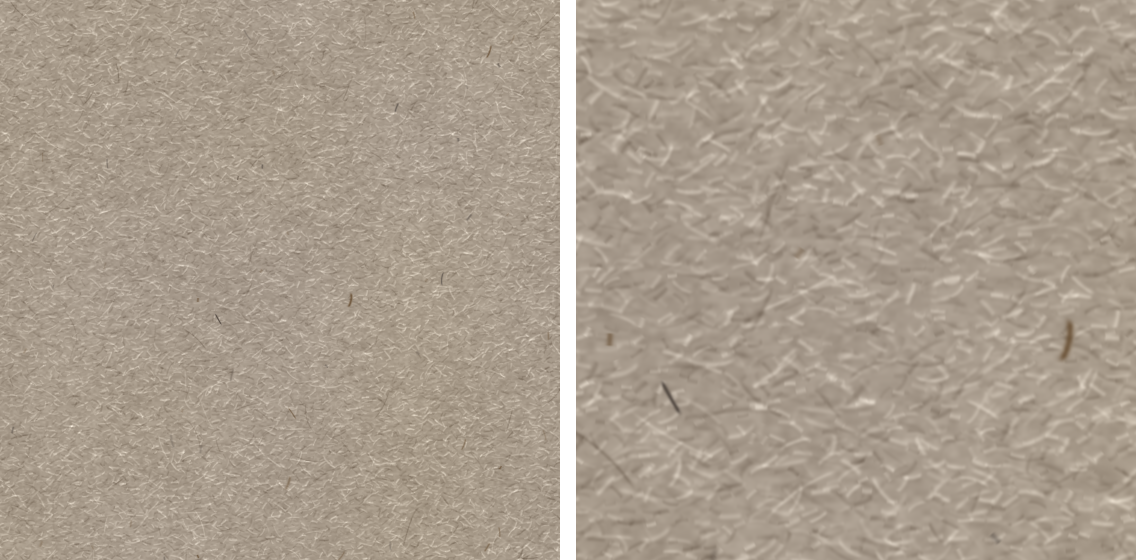
Left, the full canvas; right, a detail of the centre.
Reproduce this texture procedurally as a WebGL 1 fragment shader.

```glsl
precision highp float;
// Recycled grey-brown paperboard: embossed pulp fibres, soft mottling and sparse dark flecks.
uniform vec2 u_resolution;

#define PAPER_COLOR vec3(0.664, 0.614, 0.553)
#define FIBRE_WIDTH 0.0018
#define FIBRE_CONTRAST 0.076
#define FIBRE_SPREAD 1.35
#define RELIEF 1.5
#define GRAIN_CONTRAST 0.105
#define MOTTLE_CONTRAST 0.035
#define FLECK_GRID 9.0
#define FLECK_SHARE 0.55
#define HAIR_GRID 13.0

// Four random values per lattice point, without sine.
vec4 hash4(vec2 p) {
  vec4 h = fract(p.xyxy * vec4(0.1031, 0.1030, 0.0973, 0.1099));
  h += dot(h, h.wzxy + 33.33);
  return fract((h.xxyz + h.yzzw) * h.zywx);
}

float valueNoise(vec2 p) {
  vec2 cell = floor(p);
  vec2 f = fract(p);
  f = f * f * (3.0 - 2.0 * f);
  float low = mix(hash4(cell).x, hash4(cell + vec2(1.0, 0.0)).x, f.x);
  float high = mix(hash4(cell + vec2(0.0, 1.0)).x, hash4(cell + 1.0).x, f.x);
  return mix(low, high, f.y);
}

// Coordinates along (x) and across (y) a slightly bent strand.
vec2 strandSpace(vec2 d, float angle, float bend) {
  float c = cos(angle);
  float s = sin(angle);
  vec2 q = vec2(c * d.x + s * d.y, c * d.y - s * d.x);
  q.y += bend * q.x * q.x;
  return q;
}

// Soft strand with tapering ends.
float strandMask(vec2 q, float halfLength, float halfWidth) {
  float across = q.y / halfWidth;
  float taper = 1.0 - smoothstep(0.6 * halfLength, halfLength, abs(q.x));
  return exp(-across * across) * taper;
}

// One layer of pulp fibres, lit from above: pale upper side, shaded lower side.
float fibreLayer(vec2 uv, float grid, float seed) {
  vec2 p = uv * grid;
  vec2 home = floor(p);
  float width = FIBRE_WIDTH * grid;
  float light = 0.0;
  for (int j = -1; j <= 1; j++) {
    for (int i = -1; i <= 1; i++) {
      vec2 cell = home + vec2(float(i), float(j));
      vec4 place = hash4(cell + seed);
      vec4 form = hash4(cell + seed + 211.0);
      float angle = 0.12 + (place.z + place.w - 1.0) * FIBRE_SPREAD;
      vec2 q = strandSpace(p - cell - place.xy, angle, (form.x - 0.5) * 0.7);
      float mask = strandMask(q, mix(0.4, 0.88, form.y), width * mix(0.8, 1.2, form.w));
      light += mask * mix(-0.65, 1.0, form.z) * (1.0 + RELIEF * q.y / width);
    }
  }
  return light;
}

// Sparse dark, mostly upright flecks blended over the paper.
vec3 addFlecks(vec3 color, vec2 uv) {
  vec2 home = floor(uv * FLECK_GRID);
  for (int j = -1; j <= 1; j++) {
    for (int i = -1; i <= 1; i++) {
      vec2 cell = home + vec2(float(i), float(j));
      vec4 place = hash4(cell + 53.0);
      vec4 form = hash4(cell + 307.0);
      float angle = 1.57 + (place.z - 0.5) * 1.5;
      vec2 q = strandSpace(uv - (cell + place.xy) / FLECK_GRID, angle, (form.x - 0.5) * 30.0);
      float mask = strandMask(q, mix(0.004, 0.015, form.y * form.y), mix(0.0012, 0.0024, form.z));
      float opacity = step(place.w, FLECK_SHARE) * mix(0.25, 0.85, form.w * form.w);
      vec3 ink = mix(vec3(0.40, 0.30, 0.19), vec3(0.30, 0.27, 0.25), smoothstep(0.4, 0.6, form.x));
      color = mix(color, ink, mask * opacity);
    }
  }
  return color;
}

// Long faint hairs, some paler and some darker than the paper.
float hairs(vec2 uv) {
  vec2 home = floor(uv * HAIR_GRID);
  float light = 0.0;
  for (int j = -1; j <= 1; j++) {
    for (int i = -1; i <= 1; i++) {
      vec2 cell = home + vec2(float(i), float(j));
      vec4 place = hash4(cell + 97.0);
      vec4 form = hash4(cell + 401.0);
      vec2 q = strandSpace(uv - (cell + place.xy) / HAIR_GRID, place.z * 3.14, (form.x - 0.5) * 16.0);
      light += strandMask(q, mix(0.01, 0.035, form.y), 0.0013) * (form.z - 0.55) * 0.2;
    }
  }
  return light;
}

void main() {
  vec2 uv = gl_FragCoord.xy / min(u_resolution.x, u_resolution.y);

  float fibres = fibreLayer(uv, 48.0, 11.0) + fibreLayer(uv, 80.0, 37.0) + fibreLayer(uv, 115.0, 71.0);
  float grain = 0.65 * valueNoise(uv * vec2(190.0, 260.0)) + 0.35 * valueNoise(uv * vec2(80.0, 110.0) + 19.0) - 0.5;
  float mottle = 0.5 * valueNoise(uv * 7.0 + 5.0) + 0.5 * valueNoise(uv * 26.0 + 31.0) - 0.5;
  float warmth = valueNoise(uv * 4.0 + 43.0) - 0.5;

  float light = FIBRE_CONTRAST * (fibres - 0.15) + GRAIN_CONTRAST * grain + MOTTLE_CONTRAST * mottle + hairs(uv);
  vec3 color = PAPER_COLOR + light * vec3(0.97, 1.0, 1.0) + warmth * vec3(0.004, 0.002, -0.014);
  gl_FragColor = vec4(clamp(addFlecks(color, uv), 0.0, 1.0), 1.0);
}
```
